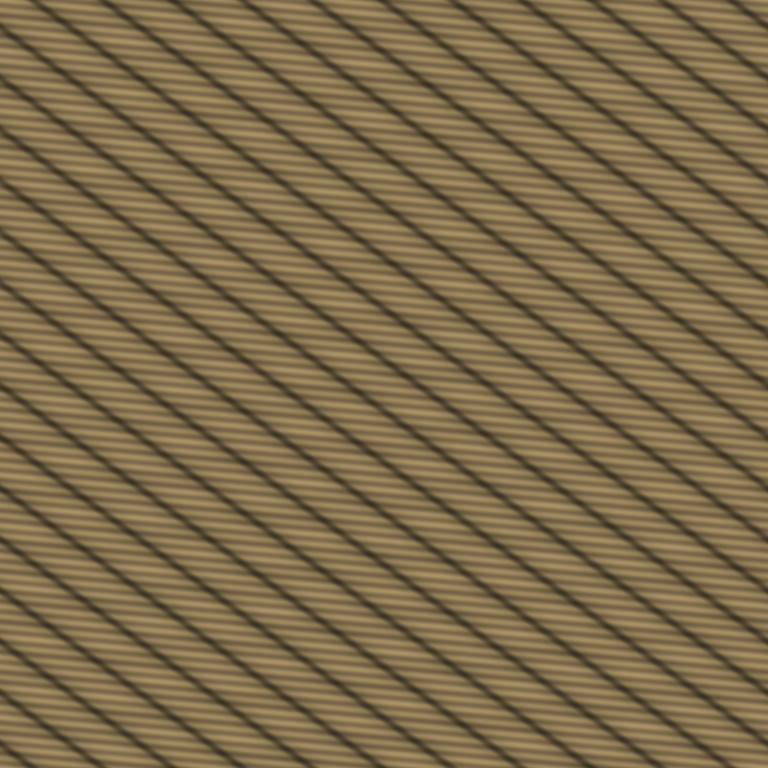
Reproduce this pattern procedurally as a Shadertoy shader.

```glsl
// Ribbed khaki twill: soft dark diagonal grooves, 11 across and 15 down,
// over fine, slightly tilted threads. Layered sines with whole-number
// frequencies make the threads uneven and keep the cloth seamless.

const float TAU = 6.2831853;

// A plane wave from -1 to 1 with the given repeats across and down
float wave(vec2 uv, vec2 repeats) {
    return cos(TAU * dot(uv, repeats));
}

// Brightness of the fine threads, 0 in the gaps and 1 on the crests
float threads(vec2 uv) {
    float fine = wave(uv, vec2(7.0, 76.0));
    float uneven = wave(uv, vec2(3.0, 29.0)) + 0.6 * wave(uv, vec2(-2.0, 13.0));
    return 0.5 + 0.4 * fine + 0.09 * uneven;
}

// Shade of the diagonal ribs: a rounded body with a narrow dark groove
float ribs(vec2 uv) {
    float across = dot(uv, vec2(11.0, 15.0)) + 0.03;
    float grooveDistance = abs(fract(across) - 0.5);
    float soft = max(0.15, fwidth(across));
    float groove = mix(0.58, 1.0, smoothstep(0.0, soft, grooveDistance));
    float body = mix(0.88, 1.03, smoothstep(0.0, 0.4, grooveDistance));
    return groove * body;
}

void mainImage(out vec4 fragColor, in vec2 fragCoord) {
    vec2 uv = fragCoord / iResolution.xy;

    // Thread colour from gap to crest, then darkened by the grooves
    vec3 cloth = mix(vec3(0.43, 0.365, 0.255), vec3(0.645, 0.553, 0.385), threads(uv));
    fragColor = vec4(cloth * ribs(uv), 1.0);
}
```
